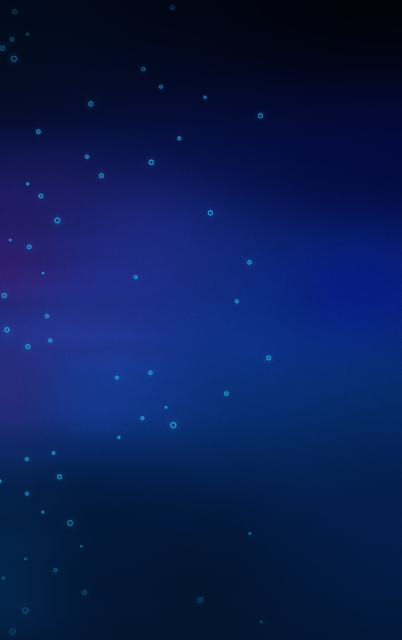
This background is drawn by a Shadertoy shader. Its source:

```glsl
// Deep blue and violet haze with small glowing cyan rings drifting on the left.

// Vertical base gradient, from bottom to top
const vec3 FLOOR_NAVY = vec3(0.010, 0.080, 0.190);
const vec3 LOW_BLUE   = vec3(0.014, 0.120, 0.300);
const vec3 MID_BLUE   = vec3(0.030, 0.185, 0.450);
const vec3 HIGH_BLUE  = vec3(0.050, 0.170, 0.510);
const vec3 DUSK_NAVY  = vec3(0.022, 0.070, 0.290);
const vec3 TOP_NIGHT  = vec3(0.008, 0.028, 0.105);

// Coloured haze
const vec3 BLACK_BLUE = vec3(0.003, 0.008, 0.035);
const vec3 DARK_TEAL  = vec3(0.008, 0.050, 0.125);
const vec3 DEEP_NAVY  = vec3(0.010, 0.035, 0.250);
const vec3 ROYAL      = vec3(0.015, 0.090, 0.500);
const vec3 AZURE      = vec3(0.045, 0.200, 0.530);
const vec3 VIOLET     = vec3(0.135, 0.095, 0.355);
const vec3 MAGENTA    = vec3(0.220, 0.110, 0.420);
const vec3 INDIGO     = vec3(0.125, 0.170, 0.530);
const vec3 PERIWINKLE = vec3(0.160, 0.210, 0.580);
const vec3 BRIGHT     = vec3(0.090, 0.245, 0.620);
const vec3 PURPLE     = vec3(0.175, 0.160, 0.470);
const vec3 LOW_TEAL   = vec3(0.012, 0.145, 0.290);
const vec3 LOW_SHADE  = vec3(0.010, 0.078, 0.180);

// Rings and texture
const vec3  RING_COLOR   = vec3(0.150, 0.700, 0.900);
const int   RING_COUNT   = 56;
const float RING_SPREAD  = 0.70;
const float RING_MIN     = 0.0008;
const float RING_MAX     = 0.0040;
const float RING_WIDTH   = 0.0003;
const float LINE_AMOUNT  = 0.62;
const float GLOW_AMOUNT  = 0.14;
const float GRAIN_CELLS  = 800.0;
const float GRAIN_AMOUNT = 0.018;
const float STREAK_AMOUNT = 0.10;
const float CLOUD_AMOUNT = 0.09;

float hash(vec2 p) {
    vec3 q = fract(p.xyx * 0.1031);
    q += dot(q, q.yzx + 33.33);
    return fract((q.x + q.y) * q.z);
}

float noise(vec2 p) {
    vec2 cell = floor(p), f = fract(p);
    f = f * f * (3.0 - 2.0 * f);
    float low = mix(hash(cell), hash(cell + vec2(1, 0)), f.x);
    float high = mix(hash(cell + vec2(0, 1)), hash(cell + vec2(1, 1)), f.x);
    return mix(low, high, f.y);
}

// Blends an elliptical soft patch over a colour
vec3 haze(vec3 base, vec2 uv, vec2 center, vec2 radius, vec3 tint, float amount) {
    vec2 d = (uv - center) / radius;
    return mix(base, tint, amount * exp(-dot(d, d)));
}

vec3 background(vec2 uv) {
    vec3 c = mix(FLOOR_NAVY, LOW_BLUE, smoothstep(0.00, 0.25, uv.y));
    c = mix(c, MID_BLUE, smoothstep(0.17, 0.40, uv.y));
    c = mix(c, HIGH_BLUE, smoothstep(0.38, 0.54, uv.y));
    c = mix(c, DUSK_NAVY, smoothstep(0.53, 0.80, uv.y));
    c = mix(c, TOP_NIGHT, smoothstep(0.74, 1.00, uv.y));

    // Dark corners and lower shades
    c = haze(c, uv, vec2(0.00, 0.92), vec2(0.33, 0.14), DARK_TEAL, 0.85);
    c = haze(c, uv, vec2(1.00, 1.00), vec2(0.55, 0.19), BLACK_BLUE, 0.95);
    c = haze(c, uv, vec2(1.00, 0.74), vec2(0.38, 0.12), DEEP_NAVY, 0.80);
    c = haze(c, uv, vec2(0.18, 0.19), vec2(0.28, 0.09), LOW_SHADE, 0.55);
    c = haze(c, uv, vec2(0.54, 0.09), vec2(0.30, 0.13), LOW_SHADE, 0.80);
    c = haze(c, uv, vec2(0.97, 0.18), vec2(0.28, 0.18), LOW_BLUE, 0.80);
    c = haze(c, uv, vec2(0.00, 0.10), vec2(0.17, 0.16), LOW_TEAL, 0.85);

    // Bright centre and violet left side
    c = haze(c, uv, vec2(0.60, 0.49), vec2(0.27, 0.10), AZURE, 0.75);
    c = haze(c, uv, vec2(0.90, 0.55), vec2(0.21, 0.08), ROYAL, 0.75);
    c = haze(c, uv, vec2(0.05, 0.68), vec2(0.33, 0.085), VIOLET, 0.75);
    c = haze(c, uv, vec2(0.32, 0.60), vec2(0.25, 0.10), INDIGO, 0.80);
    c = haze(c, uv, vec2(0.00, 0.57), vec2(0.18, 0.07), MAGENTA, 0.80);
    c = haze(c, uv, vec2(0.18, 0.47), vec2(0.24, 0.075), PERIWINKLE, 0.85);
    c = haze(c, uv, vec2(0.25, 0.385), vec2(0.20, 0.075), BRIGHT, 0.70);
    c = haze(c, uv, vec2(0.00, 0.39), vec2(0.14, 0.085), PURPLE, 0.80);
    return c;
}

// Scattered rings, dense at the left and faint near top and bottom
float rings(vec2 p, float aspect, float pixel) {
    float light = 0.0;
    for (int i = 0; i < RING_COUNT; i++) {
        float id = float(i);
        float across = pow(hash(vec2(id, 3.7)), 1.7);
        vec2 center = vec2(RING_SPREAD * across * aspect,
                           (id + hash(vec2(id, 8.1))) / float(RING_COUNT));
        float radius = mix(RING_MIN, RING_MAX, hash(vec2(id, 15.3)));
        float d = length(p - center);
        float line = 1.0 - smoothstep(RING_WIDTH, RING_WIDTH + pixel, abs(d - radius));
        float halo = GLOW_AMOUNT * exp(-d * d / (radius * radius * 5.0));
        float fade = smoothstep(0.0, 0.32, center.y) * (1.0 - smoothstep(0.75, 1.02, center.y));
        light = max(light, (LINE_AMOUNT * line + halo) * mix(0.3, 1.0, fade));
    }
    return min(light, 1.0);
}

void mainImage(out vec4 fragColor, in vec2 fragCoord) {
    vec2 uv = fragCoord / iResolution.xy;
    float aspect = iResolution.x / iResolution.y;
    vec2 p = vec2(uv.x * aspect, uv.y);
    vec3 color = background(uv);

    // Soft clouds, horizontal streaks on the left, then fine grain
    float cloud = 0.6 * noise(p * 9.0) + 0.4 * noise(p * 21.0 + 5.0) - 0.5;
    float streak = noise(uv * vec2(2.5, 42.0)) - 0.5;
    color *= 1.0 + CLOUD_AMOUNT * cloud
           + STREAK_AMOUNT * streak * (1.0 - smoothstep(0.1, 0.6, uv.x));
    float grain = noise(p * GRAIN_CELLS) - 0.5;
    color += GRAIN_AMOUNT * grain * smoothstep(0.0, 0.5, color.b);

    color = mix(color, RING_COLOR, rings(p, aspect, 1.0 / iResolution.y));
    fragColor = vec4(clamp(color, 0.0, 1.0), 1.0);
}
```
